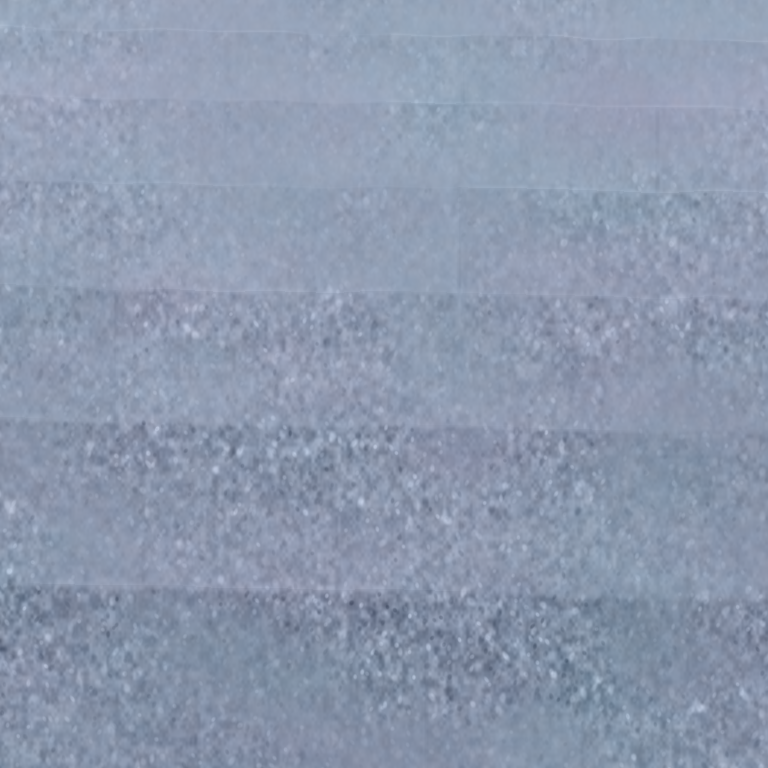
Write a WebGL 2 fragment shader that draws this texture.

```glsl
#version 300 es
precision highp float;

uniform vec2 u_resolution;
out vec4 fragColor;

#define NEAR_COLOR vec3(0.500, 0.550, 0.635)
#define FAR_COLOR vec3(0.598, 0.645, 0.730)
#define ROW_SHRINK 0.8
#define BAND_DEPTH 0.042
#define SLAB_VARIATION 0.016
#define GRAIN_SCALE 125.0
#define GRAIN_CONTRAST 0.125
#define SPECK_CELLS 82.0
#define SPECK_SHARE 0.5
#define SPECK_CONTRAST 0.105

float hash(vec2 p) {
    return fract(sin(dot(p, vec2(127.1, 311.7))) * 43758.5453);
}

float noise(vec2 p) {
    vec2 cell = floor(p);
    vec2 f = fract(p);
    f = f * f * (3.0 - 2.0 * f);
    float low = mix(hash(cell), hash(cell + vec2(1.0, 0.0)), f.x);
    float high = mix(hash(cell + vec2(0.0, 1.0)), hash(cell + vec2(1.0, 1.0)), f.x);
    return mix(low, high, f.y);
}

float fbm(vec2 p) {
    float sum = 0.0;
    float weight = 0.5;
    for (int i = 0; i < 4; i++) {
        sum += weight * noise(p);
        p = p * 2.03 + 17.3;
        weight *= 0.5;
    }
    return sum / 0.9375;
}

// Slab rows that get narrower with height
float rowCoord(vec2 uv) {
    float y = uv.y + 0.018 * (uv.x - 0.5) + 0.006 * (noise(uv * vec2(14.0, 3.0)) - 0.5);
    return 1.0 + log((1.307 - y) / 1.075) / log(ROW_SHRINK);
}

// Signed chips: pale and dark flecks, slightly taller than wide
float specks(vec2 uv) {
    vec2 p = uv * SPECK_CELLS;
    vec2 base = floor(p);
    float sum = 0.0;
    for (int j = -1; j <= 1; j++) {
        for (int i = -1; i <= 1; i++) {
            vec2 id = base + vec2(i, j);
            vec2 jitter = vec2(hash(id + 3.1), hash(id + 8.7));
            vec2 d = p - id - jitter;
            float lean = (hash(id + 15.3) - 0.5) * 1.4;
            d = mat2(cos(lean), sin(lean), -sin(lean), cos(lean)) * d;
            d.y *= mix(0.5, 0.9, hash(id + 21.9));
            float radius = mix(0.22, 0.48, pow(hash(id + 33.3), 2.0));
            float shape = 1.0 - smoothstep(radius * 0.3, radius * 1.25, length(d));
            float tone = hash(id + 47.1) < 0.57 ? 1.0 : -0.75;
            float present = step(1.0 - SPECK_SHARE, hash(id + 59.5));
            sum += shape * tone * present * mix(0.35, 1.0, hash(id + 71.7));
        }
    }
    return clamp(sum, -1.0, 1.2);
}

void main() {
    vec2 uv = gl_FragCoord.xy / u_resolution;

    // Slab layout
    float r = rowCoord(uv);
    float row = floor(r);
    float f = r - row;
    float shiftedX = uv.x * 1.15 + hash(vec2(row, 4.0));
    float slab = floor(shiftedX);
    float jointDist = min(fract(shiftedX), 1.0 - fract(shiftedX));
    float nearness = 1.0 - smoothstep(0.1, 1.0, uv.y);

    // Broad light, each row darkening towards its upper edge
    vec3 color = mix(NEAR_COLOR, FAR_COLOR, smoothstep(-0.15, 1.1, uv.y));
    float patchy = fbm(uv * vec2(4.0, 6.0) + 5.0);
    float shade = smoothstep(0.1, 0.95, f) * smoothstep(1.0, 0.965, f);
    float band = (0.4 - shade) * BAND_DEPTH * mix(0.4, 1.0, nearness);
    band *= 0.5 + patchy;
    float slabTone = (hash(vec2(slab, row) + 2.6) - 0.5) * SLAB_VARIATION;
    color += band + slabTone + (patchy - 0.5) * 0.05;

    // Warm and cool tints
    float tint = fbm(uv * vec2(5.0, 8.0) + 31.0) - 0.5;
    color += tint * vec3(0.05, -0.015, 0.005);

    // Pale ridge on the row edges, thin dark joints between slabs
    float edge = 1.0 - smoothstep(0.0, 0.05, f);
    color += edge * 0.026 * smoothstep(0.35, 0.7, noise(uv * vec2(9.0, 5.0) + row));
    float joint = 1.0 - smoothstep(0.001, 0.005, jointDist);
    color -= joint * 0.03 * noise(uv * vec2(3.0, 30.0));

    // Grain, coarser in contrast near the bottom and in shaded parts
    float rough = mix(0.38, 1.0, nearness) * mix(0.7, 1.2, shade);
    rough *= mix(0.55, 1.4, smoothstep(0.3, 0.7, fbm(uv * 7.0 + 60.0)));
    float grain = noise(uv * GRAIN_SCALE * vec2(1.0, 0.72)) - 0.5;
    grain += 0.6 * (noise(uv * GRAIN_SCALE * vec2(2.1, 1.5) + 9.0) - 0.5);
    color += rough * (grain * GRAIN_CONTRAST + specks(uv) * SPECK_CONTRAST);

    // Faint colour noise
    float chroma = noise(uv * 60.0 + 80.0) - 0.5;
    color += chroma * vec3(0.016, 0.0, -0.012);

    fragColor = vec4(clamp(color, 0.0, 1.0), 1.0);
}
```
